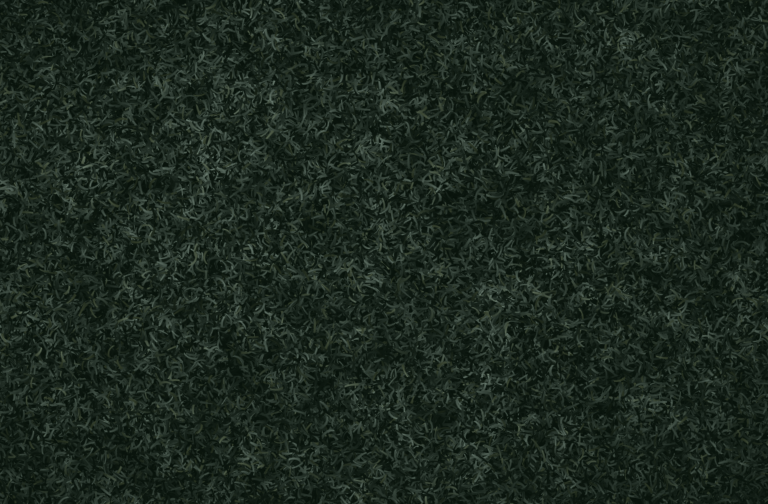
Write a Shadertoy shader that draws this texture.

```glsl
const int LAYERS = 8;
const float CELLS_HIGH = 56.0;
const vec3 SHADOW_GREEN = vec3(0.030, 0.070, 0.042);
const vec3 PALE_GREEN = vec3(0.285, 0.345, 0.305);
const vec3 WARM_TINT = vec3(0.022, 0.012, -0.028);

vec3 hash3(vec2 p) {
    vec3 q = fract(p.xyx * vec3(0.1031, 0.1030, 0.0973));
    q += dot(q, q.yxz + 33.33);
    return fract((q.xxy + q.yzz) * q.zyx);
}

float valueNoise(vec2 p) {
    vec2 cell = floor(p);
    vec2 f = fract(p);
    f = f * f * (3.0 - 2.0 * f);
    float low = mix(hash3(cell).x, hash3(cell + vec2(1.0, 0.0)).x, f.x);
    float high = mix(hash3(cell + vec2(0.0, 1.0)).x, hash3(cell + 1.0).x, f.x);
    return mix(low, high, f.y);
}

mat2 rotation(float angle) {
    float c = cos(angle), s = sin(angle);
    return mat2(c, -s, s, c);
}

// Returns coverage of a bent, tapering blade and the position along it (0 root, 1 tip).
vec2 blade(vec2 p, float halfLength, float bend, float halfWidth, float softness) {
    float along = clamp(0.5 + 0.5 * p.x / halfLength, 0.0, 1.0);
    float curve = bend * (p.x * p.x - 0.4 * halfLength * halfLength);
    float slope = 2.0 * bend * p.x;
    float across = abs(p.y - curve) * inversesqrt(1.0 + slope * slope);
    float width = halfWidth * mix(1.15, 0.6, along);
    float body = 1.0 - smoothstep(width - softness, width + softness, across);
    float ends = 1.0 - smoothstep(halfLength - 0.2, halfLength, abs(p.x));
    return vec2(body * ends, along);
}

// Lays one layer of scattered blades over the given colour.
vec3 grassLayer(vec3 under, vec2 p, float seed, float light, float softness) {
    vec2 cell = floor(p);
    vec3 color = under;
    for (int j = -1; j <= 1; j++) {
        for (int i = -1; i <= 1; i++) {
            vec2 id = cell + vec2(i, j);
            vec3 place = hash3(id + seed * 17.3);
            vec3 look = hash3(id + seed * 31.7 + 91.0);
            vec3 tint = hash3(id + seed * 11.9 + 203.0);
            vec2 local = rotation(6.2832 * place.z) * (p - id - place.xy);
            float halfLength = mix(0.5, 0.92, look.x);
            vec2 hit = blade(local, halfLength, (look.y - 0.5) * 1.1,
                             mix(0.08, 0.15, tint.x), softness);
            float tone = 0.02 + 1.05 * pow(look.z, 1.7);
            tone *= light * mix(0.6, 1.15, hit.y);
            vec3 bladeColor = mix(SHADOW_GREEN, PALE_GREEN, tone);
            bladeColor += WARM_TINT * smoothstep(0.75, 1.0, tint.y) * min(tone * 2.0, 1.0);
            color = mix(color, bladeColor, hit.x * 0.95);
        }
    }
    return color;
}

// Combines clumps, broad patches and a gentle falloff toward the edges.
float lighting(vec2 uv, vec2 screen) {
    float clumps = mix(0.65, 1.35, valueNoise(uv * 24.0 + 7.0));
    float patches = mix(0.85, 1.15, valueNoise(uv * 5.0 + 40.0));
    vec2 offset = screen - vec2(0.43, 0.56);
    float falloff = 1.12 - 0.75 * dot(offset, offset);
    return clumps * patches * falloff;
}

void mainImage(out vec4 fragColor, in vec2 fragCoord) {
    vec2 uv = fragCoord / iResolution.y;
    float light = lighting(uv, fragCoord / iResolution.xy);
    float softness = max(0.11, 0.6 * CELLS_HIGH / iResolution.y);

    vec3 color = SHADOW_GREEN;
    for (int k = 0; k < LAYERS; k++) {
        float seed = float(k) + 1.0;
        vec2 p = rotation(seed * 0.73) * uv * CELLS_HIGH + seed * 13.7;
        color = grassLayer(color, p, seed, light, softness);
    }
    fragColor = vec4(clamp(color, 0.0, 1.0), 1.0);
}
```
